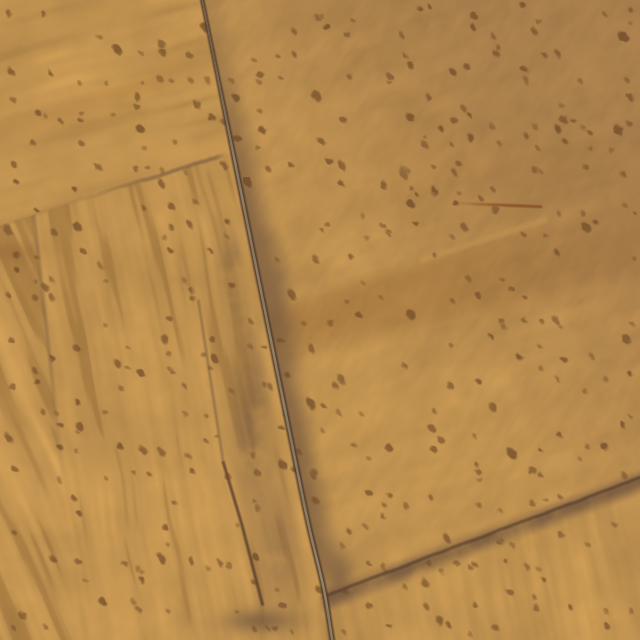
Reproduce this texture procedurally as a WebGL 1 fragment shader.

```glsl
precision highp float;
uniform vec2 u_resolution;

const vec3 WOOD = vec3(0.765, 0.582, 0.318);
const vec3 BROWN = vec3(0.655, 0.47, 0.245);
const vec3 DULL = vec3(0.63, 0.47, 0.29);
const vec3 GRIME = vec3(0.47, 0.355, 0.25);
const vec3 CRACK = vec3(0.31, 0.22, 0.16);
const vec3 PORE = vec3(0.43, 0.285, 0.155);
const vec3 FILLER = vec3(0.59, 0.54, 0.44);
const float SEAM_WIDTH = 0.0036;
const float GRAIN_DEPTH = 0.13;
const float PORE_CHANCE = 0.3;

vec3 col = WOOD;

void paint(vec3 tint, float amount) {
  col = mix(col, tint, clamp(amount, 0.0, 1.0));
}

float hash(vec2 p) {
  vec3 q = fract(p.xyx * 0.1031);
  q += dot(q, q.yzx + 33.33);
  return fract((q.x + q.y) * q.z);
}

float noise(vec2 p) {
  vec2 i = floor(p), f = fract(p);
  f *= f * (3.0 - 2.0 * f);
  return mix(mix(hash(i), hash(i + vec2(1, 0)), f.x),
             mix(hash(i + vec2(0, 1)), hash(i + vec2(1, 1)), f.x), f.y);
}

float fbm(vec2 p) {
  float sum = 0.0, amp = 0.533;
  for (int i = 0; i < 4; i++) {
    sum += amp * noise(p);
    p = mat2(1.6, 1.2, -1.2, 1.6) * p + 17.3;
    amp *= 0.5;
  }
  return sum;
}

// Noise stretched along a direction, centred on zero
float grain(vec2 p, vec2 along, vec2 freq) {
  along = normalize(along);
  vec2 q = vec2(dot(p, along), dot(p, vec2(-along.y, along.x))) + 5.0;
  q.y += 0.012 * noise(q * 9.0);
  return 0.6 * noise(q * freq) + 0.4 * noise(q * freq * 2.1) - 0.5;
}

// Soft stroke from the distance to its centre line
float stroke(float d, float width) {
  return 1.0 - smoothstep(0.0, width, abs(d));
}

float segment(vec2 p, vec2 a, vec2 b) {
  vec2 d = b - a;
  return length(p - a - d * clamp(dot(p - a, d) / dot(d, d), 0.0, 1.0));
}

float blob(vec2 p, vec2 centre, vec2 radius) {
  vec2 d = (p - centre) / radius;
  return exp(-dot(d, d));
}

// Scattered pores, one candidate in each cell
float pores(vec2 p, float px) {
  float cover = 0.0;
  vec2 wobble = 0.004 * (vec2(noise(p * 150.0), noise(p * 150.0 + 60.0)) - 0.5);
  for (int i = 0; i < 3; i++) {
    float scale = 13.0 + 8.0 * float(i);
    vec2 cell = floor(p * scale) + 41.0 * float(i);
    vec2 rnd = vec2(hash(cell + 3.1), hash(cell + 8.7));
    vec2 d = (fract(p * scale) - 0.2 - 0.6 * rnd) / scale + wobble;
    d = vec2(d.x + 0.35 * d.y, d.y * mix(0.65, 1.2, rnd.x));
    float r = mix(0.0025, 0.0065, hash(cell + 5.3) * rnd.y);
    float spot = 1.0 - smoothstep(r - 0.0015, r + 0.0018 + px, length(d));
    cover = max(cover, spot * step(hash(cell), PORE_CHANCE) * mix(0.5, 1.0, rnd.y));
  }
  return cover;
}

void main() {
  vec2 p = gl_FragCoord.xy / u_resolution;
  float px = 1.0 / u_resolution.y;
  float soft = fbm(p * 9.0), rough = fbm(p * 32.0);

  // Signed distances to the joints between boards
  float seam = (p.x - 0.518 + 0.202 * p.y - 0.004 * blob(p.yy, vec2(0.08), vec2(0.1))) * 0.98;
  float foot = (p.y + 0.122 - 0.376 * p.x) * 0.936 + 0.003 * (rough - 0.5);
  float head = (p.y - 0.648 - 0.315 * p.x) * 0.954;
  float side = p.x - 0.127 + 0.112 * p.y;
  float right = smoothstep(-px, px, seam), left = 1.0 - right;
  float top = smoothstep(-0.003, 0.003, head);
  float low = 1.0 - smoothstep(-0.003, 0.003, foot);
  float edge = (1.0 - top) * (1.0 - smoothstep(-0.006, 0.006, side));

  // Grain of each board
  float upright = grain(p, vec2(0.2, -1), vec2(6, 65));
  float slanted = grain(p, vec2(1, 0.28), vec2(5, 42));
  float curl = grain(p + vec2(0, 0.25 * p.x), vec2(0.48, -1), vec2(4, 48));
  float flecks = grain(p, vec2(0.7, 1), vec2(24, 75));
  float leftGrain = mix(mix(upright, curl * 1.5, edge), slanted, top);
  float rightGrain = mix(0.45 * (slanted + flecks), upright, low);

  // Broad tones and the brown band
  col *= 0.98 + 0.11 * (soft - 0.5);
  float bandTop = 0.398 + 0.3 * p.x - p.y + 0.012 * (soft - 0.5);
  float bandBottom = p.y - 0.343 - 0.21 * p.x;
  float band = smoothstep(-0.012, 0.025, bandTop) * smoothstep(-0.025, 0.05, bandBottom);
  paint(BROWN, right * band * 0.72);
  paint(BROWN, right * 0.5 * blob(p, vec2(0.87, 0.73), vec2(0.22, 0.06)));
  paint(DULL, right * 0.75 * smoothstep(0.95, 1.85, p.x + p.y));
  paint(BROWN, left * 0.45 * blob(vec2(p.x, head), vec2(0.18, 0.14), vec2(0.22, 0.018)));
  paint(BROWN, 0.7 * blob(p, vec2(0.01, 0.607), vec2(0.055, 0.014)));
  col *= 1.0 + GRAIN_DEPTH * mix(leftGrain, rightGrain, right) + 0.07 * (rough - 0.5);
  paint(BROWN * 0.92, 0.45 * smoothstep(0.12, 0.34, -leftGrain) * left * (1.0 - 0.6 * top));
  paint(WOOD, 0.55 * stroke(segment(p, vec2(0.66, 0.594), vec2(0.85, 0.656)), 0.009));

  // Grime beside the joints
  float worn = smoothstep(0.25, 0.65, 0.5 * (rough + soft));
  float fade = smoothstep(0.04, 0.15, p.y) * (1.0 - 0.6 * smoothstep(0.65, 0.98, p.y));
  float shade = 1.0 - smoothstep(0.008, 0.055, seam + 0.03 * (soft - 0.5));
  paint(GRIME, 0.72 * shade * right * fade * (1.0 - low));
  float smudge = blob(p, vec2(0.368, 0.56), vec2(0.028, 0.07))
    + blob(p, vec2(0.395, 0.35), vec2(0.032, 0.13))
    + 0.7 * blob(p, vec2(0.437, 0.14), vec2(0.035, 0.1));
  paint(GRIME, 0.62 * min(smudge, 1.0) * worn * smoothstep(0.009, 0.026, -seam));
  paint(GRIME, 0.75 * blob(p, vec2(0.405, 0.03), vec2(0.055, 0.018)));
  float past = smoothstep(0.495, 0.515, p.x);
  paint(GRIME, past * stroke(foot + 0.006, 0.024) * (0.4 + 0.5 * worn));
  paint(GRIME, right * 0.6 * blob(p, vec2(0.53, 0.1), vec2(0.022, 0.04)));

  // Fine joints, the split and the scratch
  paint(CRACK, past * 0.6 * stroke(foot, 0.0035 + px));
  float headFade = mix(0.15, 0.65, smoothstep(0.12, 0.26, p.x)) * (1.0 - smoothstep(0.335, 0.355, p.x));
  paint(GRIME, headFade * stroke(head + 0.006 * (rough - 0.5), 0.006));
  paint(GRIME, 0.4 * stroke(side, 0.006) * (1.0 - top) * smoothstep(0.2, 0.5, p.y));
  vec2 tip = vec2(0.349, 0.277), bend = vec2(0.378, 0.18);
  float split = min(segment(p, tip, bend), segment(p, bend, vec2(0.41, 0.056)));
  paint(CRACK, 0.75 * stroke(split, 0.0032 + px));
  paint(GRIME, 0.5 * stroke(segment(p, tip, vec2(0.31, 0.53)), 0.003 + px));
  float scratch = segment(p, vec2(0.7, 0.683), vec2(0.845, 0.677));
  paint(vec3(0.48, 0.25, 0.1), 0.65 * stroke(scratch, 0.0045) * smoothstep(0.69, 0.8, p.x));
  paint(PORE, 0.75 * pores(p, px));

  // Main seam: dark lips around a pale filler
  float thin = smoothstep(0.7, 0.97, p.y), width = SEAM_WIDTH * (1.0 - 0.3 * thin);
  paint(CRACK, 0.85 - 0.85 * smoothstep(width - px, width + 0.002 + px, abs(seam)));
  float core = 1.0 - smoothstep(width * 0.25, width * 0.8, abs(seam));
  paint(FILLER, core * mix(0.85, 0.4, thin) * (0.75 + 0.4 * rough));
  gl_FragColor = vec4(col, 1);
}
```
